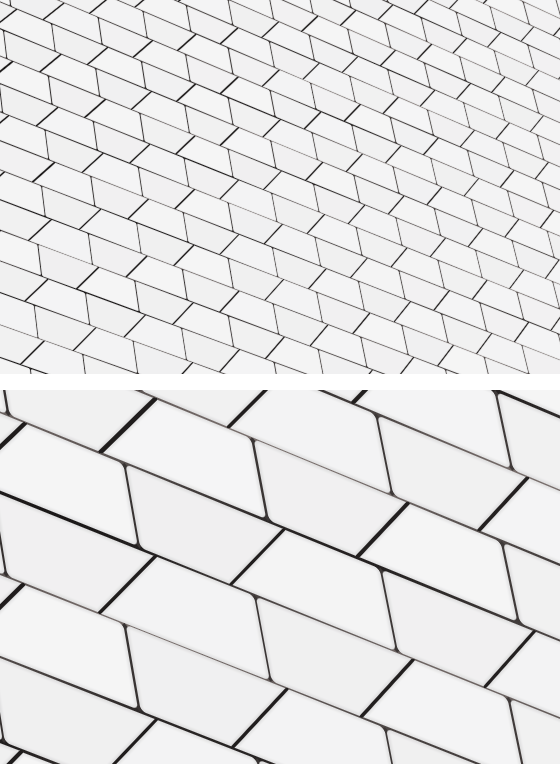
Top: the whole. Bottom: its middle third, enlarged.
Reproduce this pattern procedurally as a Shadertoy shader.

```glsl
// Receding wall of pale interlocking trapezoid tiles with thin dark joints.
#define SLANT_THIN 0.115    // lean of the steep joint, in columns per row
#define SLANT_THICK 0.435   // lean of the diagonal joint
#define THICK_START 1.245   // top of the diagonal joint along a pair of tiles
#define GAP_ROW 0.0010      // half widths of joints, in canvas heights
#define GAP_THIN 0.0010
#define GAP_THICK 0.0018
#define CORNER 0.0045       // rounding beside the steep joint
#define JITTER 0.0006       // variation of joint width between tiles
#define TILE_LIGHT vec3(0.957, 0.957, 0.959)
#define TILE_SHADE vec3(0.944, 0.943, 0.945)
#define INK vec3(0.10, 0.09, 0.09)

const vec3 WORN_INK = vec3(0.50, 0.46, 0.45);

float hash(vec2 p) {
    return fract(sin(dot(p, vec2(127.1, 311.7))) * 43758.55);
}

// Perspective map from canvas, y pointing down, to wall (column, row).
vec2 canvasToWall(vec2 p) {
    mat3 wallToCanvas = mat3(0.1213, 0.0508, 0.0087,
                             -0.0054, 0.0667, -0.0089,
                             0.6100, 0.3984, 1.0);
    vec3 w = inverse(wallToCanvas) * vec3(p, 1.0);
    return w.xy / w.z;
}

// Slow layered waves of joint wear, different on each row line.
float jointWear(float column, float line) {
    float waves = sin(1.3 * column + 2.6 * line + 2.55)
                + sin(0.57 * column - 4.1 * line - 3.17);
    return 0.5 + 0.25 * waves;
}

void mainImage(out vec4 fragColor, in vec2 fragCoord) {
    float pixel = 1.0 / iResolution.y;
    vec2 p = vec2(fragCoord.x, iResolution.y - fragCoord.y) * pixel;
    float across = fragCoord.x / iResolution.x;
    vec2 wall = canvasToWall(p);

    // Wall-to-canvas scale across each family of joints
    vec2 dx = dFdx(wall), dy = dFdy(wall);
    vec2 thinNormal = vec2(1.0, -SLANT_THIN);
    vec2 thickNormal = vec2(1.0, SLANT_THICK);
    float thinScale = pixel / length(vec2(dot(thinNormal, dx), dot(thinNormal, dy)));
    float thickScale = pixel / length(vec2(dot(thickNormal, dx), dot(thickNormal, dy)));
    float rowScale = pixel / length(vec2(dx.y, dy.y));

    // Each row holds pairs of tiles, shifted by half a pair from row to row
    float row = floor(wall.y);
    float down = wall.y - row;
    float along = wall.x - row - SLANT_THIN * down;
    float pair = floor(along * 0.5);
    along -= 2.0 * pair;
    float diagonal = along - THICK_START + (SLANT_THIN + SLANT_THICK) * down;
    bool wideTop = diagonal < 0.0;
    vec2 tile = vec2(2.0 * pair + (wideTop ? 0.0 : 1.0), row);
    float variation = hash(tile);
    float jitter = JITTER * (variation - 0.5);

    // Distances from the tile rim, positive inside; gaps narrow with distance
    float line = floor(wall.y + 0.5);
    float wear = jointWear(wall.x, line);
    float narrowing = mix(1.15, 0.75, across);
    float rowGap = (GAP_ROW * (1.4 - 0.8 * wear) + jitter) * narrowing;
    float thinGap = (GAP_THIN + jitter) * narrowing;
    float thickGap = (GAP_THICK + 1.5 * jitter) * narrowing;
    float rowDist = min(down, 1.0 - down) * rowScale - rowGap;
    float thinDist = (wideTop ? along : 2.0 - along) * thinScale - thinGap;
    float thickDist = abs(diagonal) * thickScale - thickGap;
    float sideDist = min(thinDist, thickDist);
    float rounded = CORNER - length(max(CORNER - vec2(rowDist, thinDist), 0.0));
    float inside = min(min(rowDist, sideDist), rounded);

    // Glazed face: shaded tone, slight unevenness and a soft bevel
    vec3 face = wideTop ? TILE_SHADE : TILE_LIGHT;
    face += 0.008 * (variation - 0.5);
    face *= mix(0.93, 1.0, smoothstep(0.0, 0.004, inside));

    // Diagonal joints stay dark; the others fade with wear and toward the right
    float fade = clamp(wear * 0.9 + 0.4 * across - 0.15, 0.0, 1.0);
    float sideFade = thinDist < thickDist ? 0.15 + 0.35 * across : 0.15 * across;
    float rowNearest = smoothstep(-pixel, pixel, sideDist - rowDist);
    vec3 joint = mix(INK, WORN_INK, mix(sideFade, fade, rowNearest));

    float cover = clamp(inside / pixel + 0.5, 0.0, 1.0);
    fragColor = vec4(mix(joint, face, cover), 1.0);
}
```
